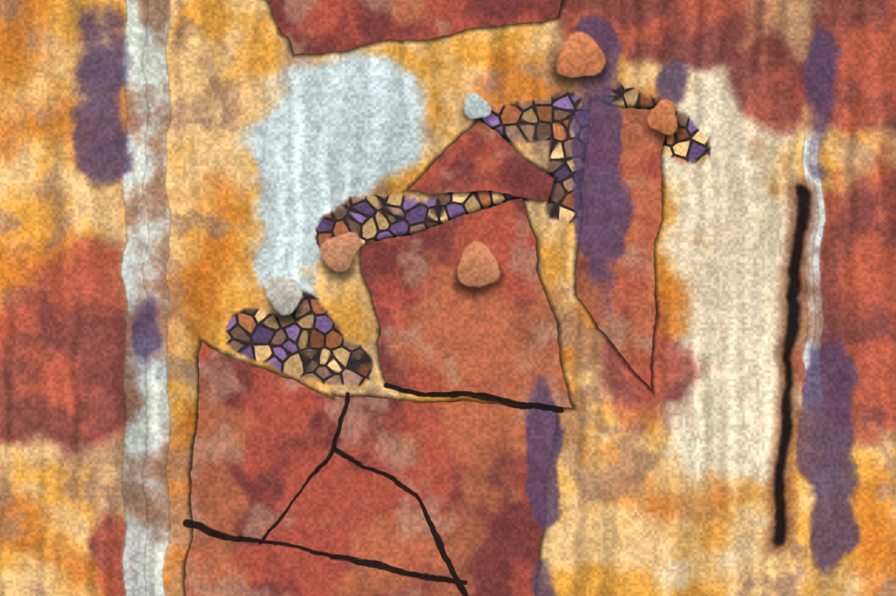
This texture is drawn by a Shadertoy shader. Its source:

```glsl
// Weathered sandstone: ochre bedrock, cracked red slabs, gravel pockets and a dark crevice.
const vec3 GOLD = vec3(.8, .57, .25), TAN = vec3(.82, .67, .46), CREAM = vec3(.84, .79, .69);
const vec3 PALE = vec3(.74, .79, .79), RED = vec3(.64, .31, .25), MAROON = vec3(.45, .23, .22);
const vec3 UMBER = vec3(.57, .44, .37), VIOLET = vec3(.32, .25, .37), RUST = vec3(.71, .44, .29);
const vec3 SHADOW = vec3(.1, .08, .08);

// Stains: centre, radii
const vec4 REDS[] = vec4[](vec4(.07, .45, .2, .17), vec4(1.47, .9, .14, .15), vec4(1.16, .97, .17, .09),
  vec4(1.45, .52, .1, .22), vec4(1.07, .43, .09, .14), vec4(.2, .05, .06, .1), vec4(1.29, .87, .07, .1));
const vec4 VIOLETS[] = vec4[](vec4(1.375, .9, .03, .14), vec4(1, .72, .04, .26), vec4(1.13, .86, .04, .06),
  vec4(1.39, .27, .035, .22), vec4(.91, .18, .025, .16), vec4(.245, .45, .04, .06), vec4(.17, .82, .05, .14));
// Slabs: two clockwise corners per entry
const vec4 SLABS[] = vec4[](vec4(.604, .582, .878, .667), vec4(.96, .318, .651, .353),
  vec4(.686, .68, .8, .795), vec4(.933, .7, .92, .665), vec4(.337, .425, .56, .33), vec4(.9, -.05, .31, -.05),
  vec4(.56, .335, .93, .315), vec4(.895, -.05, .5, -.05), vec4(.99, .825, 1.115, .815), vec4(1.09, .35, .965, .5),
  vec4(.41, 1.05, .96, 1.05), vec4(.93, .97, .5, .905));
// Lines: both ends
const vec4 POCKETS[] = vec4[](vec4(.42, .44, .6, .38), vec4(.5, .48, .53, .43), vec4(.57, .61, .86, .67),
  vec4(.82, .79, .95, .8), vec4(.95, .81, .94, .66), vec4(1.05, .83, 1.16, .76));
const vec4 JOINTS[] = vec4[](vec4(.58, .34, .56, .25), vec4(.56, .25, .44, .09), vec4(.56, .25, .7, .17),
  vec4(.7, .17, .78, 0), vec4(.31, .12, .78, .02), vec4(.65, .35, .94, .315));
// Stones: centre, radius, greyness
const vec4 STONES[] = vec4[](vec4(.803, .55, .037, .1), vec4(.976, .9, .038, 0), vec4(.798, .818, .021, 1),
  vec4(.572, .58, .03, .2), vec4(.475, .505, .032, .8), vec4(1.11, .8, .027, 0));

float hash(vec2 p) {
  vec3 q = fract(p.xyx * .1031);
  q += dot(q, q.yzx + 33.33);
  return fract((q.x + q.y) * q.z);
}
float noise(vec2 p) {
  vec2 i = floor(p), f = fract(p), e = vec2(1, 0);
  f *= f * (3. - 2. * f);
  return mix(mix(hash(i), hash(i + e), f.x), mix(hash(i + e.yx), hash(i + e.xx), f.x), f.y);
}
float fbm(vec2 p) {
  float sum = 0., amp = .5;
  for (int i = 0; i < 5; i++, amp *= .5) {
    sum += amp * noise(p);
    p = mat2(1.6, 1.2, -1.2, 1.6) * p + 7.3;
  }
  return sum;
}
float seg(vec2 p, vec4 s) {
  vec2 v = s.zw - s.xy, q = p - s.xy;
  return length(q - v * clamp(dot(q, v) / dot(v, v), 0., 1.));
}
float edge(vec2 p, vec2 a, vec2 b) {
  vec2 v = normalize(b - a);
  return dot(p - a, vec2(-v.y, v.x));
}
float quad(vec2 p, vec4 a, vec4 b) {
  return max(max(edge(p, a.xy, a.zw), edge(p, a.zw, b.xy)), max(edge(p, b.xy, b.zw), edge(p, b.zw, a.xy)));
}
float cover(float d, float soft) { return 1. - smoothstep(-soft, soft, d); }
float stain(vec2 p, vec4 s, float n) {
  return cover(length((p - s.xy) / s.zw) + 2.2 * n - 2.05, .2);
}
// Worn upright mineral vein
vec3 vein(vec2 p, vec3 c, float x, float width, float n) {
  float d = abs(p.x - x);
  c = mix(c, mix(UMBER, PALE, smoothstep(.64, .46, n)), .85 * cover(d - width, .004));
  return c * (1. - .3 * cover(min(d, abs(d - width)), .004));
}
// Cellular pebbles
vec3 gravel(vec2 p) {
  float near = 9., next = 9., id = 0.;
  for (int k = 0; k < 9; k++) {
    vec2 c = floor(p) + vec2(k % 3 - 1, k / 3 - 1);
    float d = length(c + vec2(hash(c), hash(c + 51.)) - p);
    next = min(next, max(d, near));
    if (d < near) { near = d; id = hash(c + 17.); }
  }
  vec3 c = mix(mix(UMBER, RUST, step(.3, id)), mix(VIOLET * 1.5, TAN, step(.7, id)), step(.5, id));
  return mix(SHADOW * 2., c * (.65 + .5 * fract(id * 13.)), smoothstep(.04, .28, next - near));
}
vec3 stone(vec2 p, vec3 c, vec4 s) {
  vec2 q = p - s.xy;
  float d = length(q) - s.z * (1. + .12 * sin(3. * atan(q.y, q.x) + s.z * 400.));
  c *= 1. - .6 * cover(d + .3 * q.y, .01);
  return mix(c, mix(RUST, PALE * .9, s.w) * (1. + 4. * q.y), cover(d, .003));
}

void mainImage(out vec4 fragColor, in vec2 fragCoord) {
  vec2 uv = fragCoord / iResolution.y;
  float n = fbm(uv * 6. + 3.), m = fbm(uv * 11. + 20.), k = fbm(uv * 16. + 80.);
  vec2 p = uv + .016 * (vec2(fbm(uv * 22.), fbm(uv * 22. + 60.)) - .5) + .003 * sin(uv.yx * 37.);

  // Stained bedrock
  vec3 col = mix(GOLD, TAN, smoothstep(.35, .6, m));
  col = mix(col, RUST * vec3(1, .9, .5), .7 * smoothstep(.53, .7, n));
  col = mix(col, UMBER, .65 * smoothstep(.5, .66, k));
  col = mix(col, CREAM, .9 * stain(p, vec4(1.22, .55, .13, .42), n));
  col = mix(col, PALE, max(stain(p, vec4(.56, .75, .12, .12), n), stain(p, vec4(.49, .6, .06, .12), m)));
  vec3 red = mix(RED, MAROON, smoothstep(.42, .62, m));
  for (int i = 0; i < 7; i++) col = mix(col, red, .9 * stain(p, REDS[i], n));
  col = vein(p, col, .245, .036, m);
  col = mix(col, vein(p, col, 1.365, .014, m), cover(abs(p.y - .55) - .23, .02));
  col *= .86 + .28 * noise(p * vec2(70, 3));

  // Gravel pockets
  float pocket = 1., slab = 1., joint = 1.;
  for (int i = 0; i < 6; i++) {
    pocket = min(pocket, seg(p, POCKETS[i]));
    joint = min(joint, seg(p, JOINTS[i]));
    slab = min(slab, quad(p, SLABS[2 * i], SLABS[2 * i + 1]));
  }
  col = mix(col, gravel(uv * 38.), cover(pocket + .05 * m - .06, .005));

  // Red slabs and violet stains
  vec3 face = mix(red, RUST, .6 * smoothstep(.5, .62, n));
  face = mix(face, UMBER * 1.15, .6 * smoothstep(.5, .68, k));
  col *= 1. - .7 * cover(slab - .004, .006);
  col = mix(col, face, cover(slab, .002));
  for (int i = 0; i < 7; i++) col = mix(col, VIOLET, .8 * stain(p, VIOLETS[i], m));

  // Joints, crevice and loose stones
  col = mix(col, SHADOW, .9 * cover(joint - .008 * n, .002));
  float rift = seg(p, vec4(1.345, .68, 1.305, .09)) - .02 * n;
  col = mix(col, RUST * .7, .75 * cover(rift - .012, .012));
  col = mix(col, SHADOW, .93 * cover(rift, .005));
  for (int i = 0; i < 6; i++) col = stone(p, col, STONES[i]);

  // Sandy grain
  col *= .85 + .25 * noise(uv * 210.) + .25 * fbm(uv * 60.);
  fragColor = vec4(col, 1);
}
```
